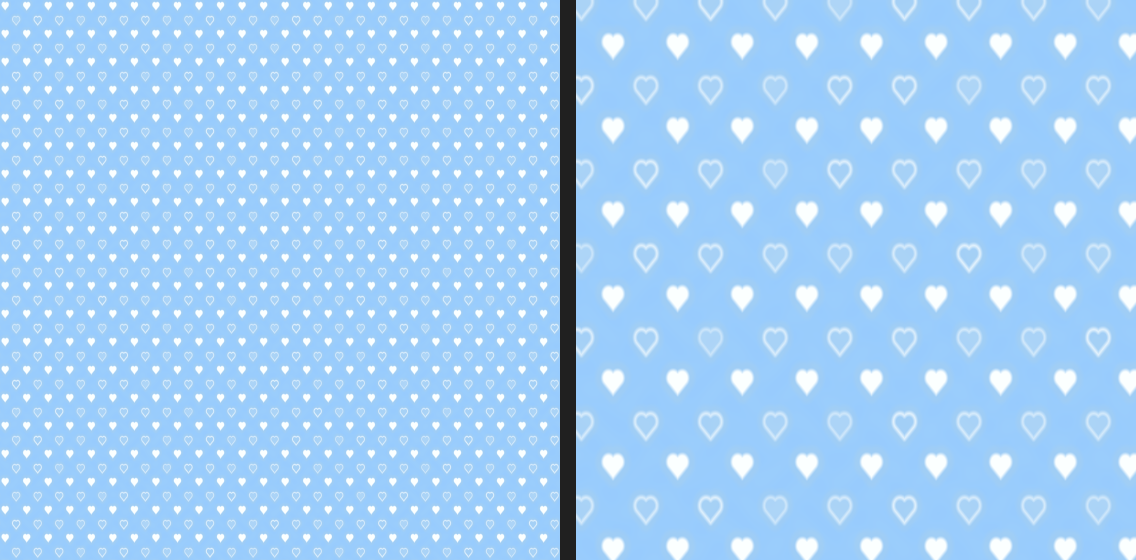
Left: the whole. Right: its middle third, enlarged.
Give the GLSL for this pattern, as a Shadertoy shader.

```glsl
const vec2  REPEATS      = vec2(26.0, 20.0);    // hearts across, row pairs down
const vec2  SOLID_POS    = vec2(0.24, 0.78);    // heart centres inside one cell
const vec2  OUTLINE_POS  = vec2(0.75, 0.26);
const vec2  HEART_SIZE   = vec2(0.0108, 0.0136);
const float LINE_WIDTH   = 0.0017;
const float LINE_OPACITY = 0.62;
const float OPACITY_VARY = 0.13;
const float INNER_TINT   = 0.10;
const float HALO_REACH   = 0.0055;
const float EDGE_SOFT    = 0.0012;
const float MOTTLE       = 0.006;
const vec3  SKY          = vec3(0.600, 0.800, 0.990);
const vec3  HALO         = vec3(0.625, 0.805, 0.962);
const vec3  WHITE        = vec3(0.985, 1.000, 1.000);
const float TAU          = 6.2831853;

float dot2(vec2 v) { return dot(v, v); }

// Signed distance to a heart with its tip at the origin
float heartDistance(vec2 p) {
    p.x = abs(p.x);
    if (p.x + p.y > 1.0)
        return sqrt(dot2(p - vec2(0.25, 0.75))) - sqrt(2.0) / 4.0;
    float edge = min(dot2(p - vec2(0.0, 1.0)),
                     dot2(p - 0.5 * max(p.x + p.y, 0.0)));
    return sqrt(edge) * sign(p.x - p.y);
}

// Distance in canvas units to the nearest heart of a repeating grid
float heartGrid(vec2 cell, vec2 centre) {
    vec2 local = (fract(cell - centre + 0.5) - 0.5) / REPEATS;
    return heartDistance(local / HEART_SIZE + vec2(0.0, 0.55)) * HEART_SIZE.x;
}

// Layered sines on wrapped cell indices, -1 to 1
float cellVariation(vec2 cell, vec2 centre) {
    vec2 id = mod(floor(cell - centre + 0.5), REPEATS);
    return 0.6 * sin(id.x * 1.57 + 1.3 * sin(id.y * 2.3))
         + 0.4 * sin(id.y * 1.26 + id.x * 3.7);
}

// Whole-number frequencies keep the mottling periodic
float mottling(vec2 uv) {
    vec2 a = uv * TAU;
    return 0.5 * sin(41.0 * a.x + 2.0 * sin(17.0 * a.y))
         + 0.5 * sin(47.0 * a.y + 2.0 * sin(23.0 * a.x));
}

float inside(float d, float soft) { return 1.0 - smoothstep(-soft, soft, d); }

void mainImage(out vec4 fragColor, in vec2 fragCoord) {
    vec2 uv = fragCoord / iResolution.xy;
    vec2 cell = uv * REPEATS;
    float soft = max(EDGE_SOFT, 0.75 / min(iResolution.x, iResolution.y));

    float solid = heartGrid(cell, SOLID_POS);
    float outlined = heartGrid(cell, OUTLINE_POS);
    float variation = cellVariation(cell, OUTLINE_POS);

    // Background with a faint dull halo close to the hearts
    float halo = 1.0 - smoothstep(0.4 * HALO_REACH, HALO_REACH, min(solid, outlined));
    vec3 color = mix(SKY, HALO, halo) + MOTTLE * mottling(uv) * vec3(1.0, 0.6, -0.5);

    // Outlined hearts, some fainter and hazier than others
    float line = inside(abs(outlined) - 0.5 * LINE_WIDTH, soft);
    float haze = INNER_TINT * (1.0 - 0.6 * variation) * inside(outlined, soft);
    float opacity = LINE_OPACITY + OPACITY_VARY * variation;
    color = mix(color, WHITE, max(line * opacity, haze));

    // Filled hearts
    color = mix(color, WHITE, inside(solid, soft));

    fragColor = vec4(clamp(color, 0.0, 1.0), 1.0);
}
```
